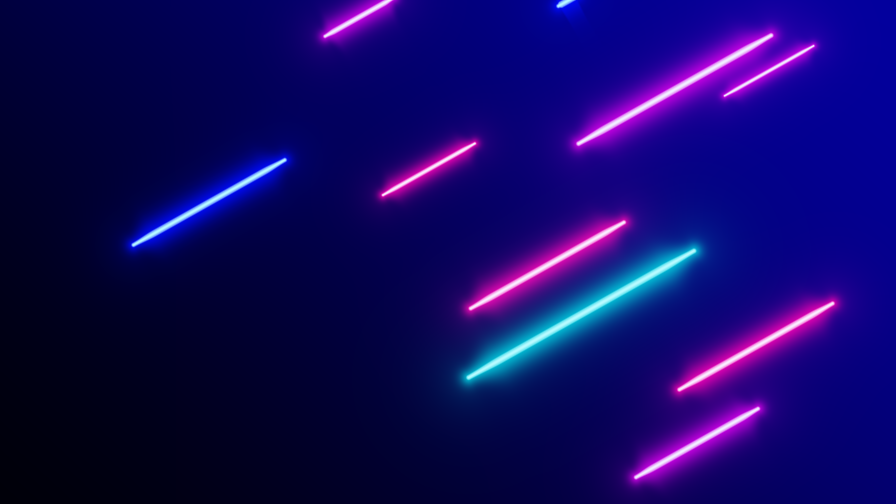
Reproduce this background procedurally as a WebGL 2 fragment shader.

```glsl
#version 300 es
precision highp float;

uniform vec2 u_resolution;
out vec4 fragColor;

const int TUBE_COUNT = 10;
const float SLOPE = 0.562;

// Lower end (x, y), horizontal reach, girth
const vec4 TUBES[TUBE_COUNT] = vec4[](
    vec4(0.645, 0.928, 0.135, 0.85),
    vec4(1.108, 0.988, 0.035, 1.0),
    vec4(1.148, 0.715, 0.382, 1.1),
    vec4(1.438, 0.810, 0.176, 0.6),
    vec4(0.760, 0.613, 0.182, 0.7),
    vec4(0.265, 0.514, 0.300, 1.0),
    vec4(0.934, 0.388, 0.304, 1.0),
    vec4(0.930, 0.251, 0.447, 1.1),
    vec4(1.348, 0.227, 0.304, 1.0),
    vec4(1.262, 0.053, 0.242, 1.0)
);

const vec3 VIOLET = vec3(0.80, 0.00, 0.90);
const vec3 PINK = vec3(0.92, 0.00, 0.70);
const vec3 BLUE = vec3(0.00, 0.04, 1.00);
const vec3 CYAN = vec3(0.00, 0.78, 0.86);

const vec3 HUES[TUBE_COUNT] = vec3[](
    VIOLET, BLUE, VIOLET, VIOLET, PINK, BLUE, PINK, CYAN, PINK, VIOLET
);

// Distance to a segment in x, position along it in y
vec2 segment(vec2 p, vec2 start, vec2 span) {
    vec2 offset = p - start;
    float along = clamp(dot(offset, span) / dot(span, span), 0.0, 1.0);
    return vec2(length(offset - span * along), along);
}

// Full girth along the middle, narrow at both tips
float taperAt(float along, float tip) {
    return mix(tip, 1.0, smoothstep(0.0, 0.14, min(along, 1.0 - along)));
}

// Near black at the lower left, deep blue at the upper right
vec3 backdrop(vec2 uv) {
    float diagonal = smoothstep(-0.1, 1.05, dot(uv, vec2(0.62, 0.38)));
    return vec3(0.01 * uv.x, 0.0, mix(0.02, 0.62, diagonal));
}

void main() {
    vec2 uv = gl_FragCoord.xy / u_resolution;
    vec2 p = uv * vec2(u_resolution.x / u_resolution.y, 1.0);
    float pixel = 1.0 / u_resolution.y;
    vec3 color = backdrop(uv);

    // Halos: a dense saturated sheath inside a faint wide haze
    for (int i = 0; i < TUBE_COUNT; i++) {
        vec4 tube = TUBES[i];
        vec2 s = segment(p, tube.xy, tube.z * vec2(1.0, SLOPE));
        float reach = tube.w * taperAt(s.y, 0.5);
        float sheath = exp(-pow(s.x / (0.027 * reach), 1.6));
        float haze = 0.33 * exp(-s.x / (0.045 * tube.w)) * mix(0.6, 1.0, reach);
        color = 1.0 - (1.0 - color) * (1.0 - HUES[i] * min(haze, 1.0));
        color = mix(color, HUES[i], 0.95 * sheath);
    }

    // Bright cores, tinted at the rim and pointed at the tips
    for (int i = 0; i < TUBE_COUNT; i++) {
        vec4 tube = TUBES[i];
        vec2 s = segment(p, tube.xy, tube.z * vec2(1.0, SLOPE));
        float radius = 0.0066 * tube.w * taperAt(s.y, 0.65);
        float core = 1.0 - smoothstep(radius - pixel, radius + pixel, s.x);
        float heat = 0.3 + 0.7 * exp(-pow(s.x / (0.85 * radius), 2.0));
        vec3 hot = mix(vec3(0.72, 0.98, 1.0), vec3(1.0, 0.93, 1.0), HUES[i].r);
        color = mix(color, mix(HUES[i], hot, heat), core);
    }

    fragColor = vec4(color, 1.0);
}
```
